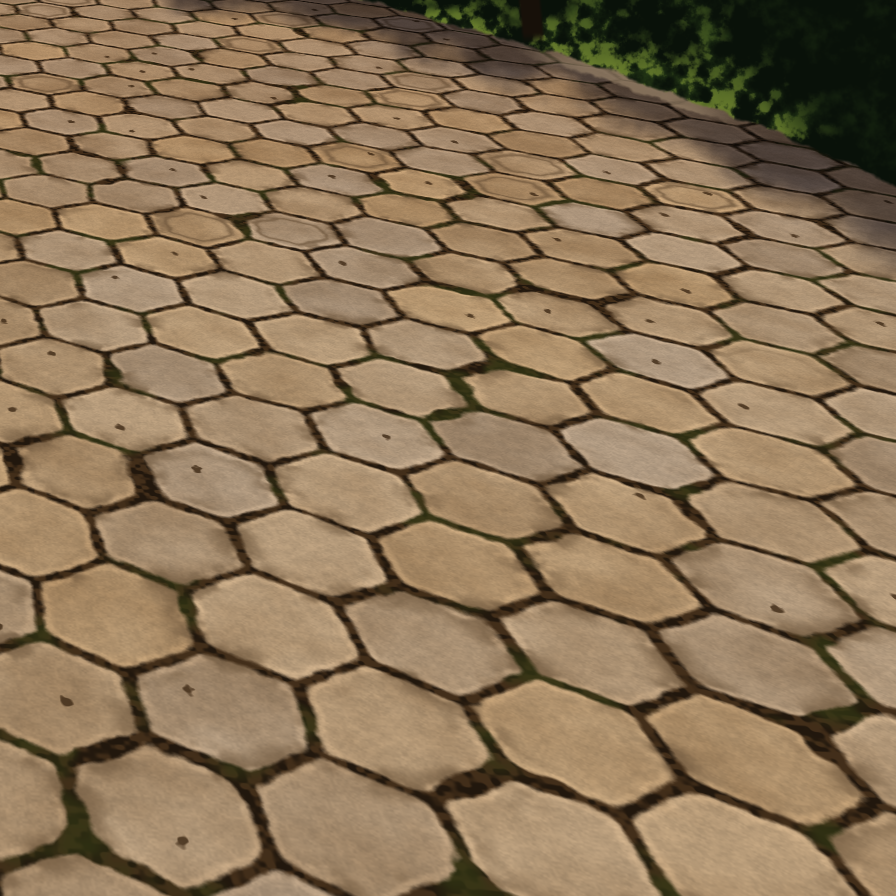
Write a WebGL 1 fragment shader that draws this texture.

```glsl
precision highp float;
// Worn hexagonal paving seen in perspective, with dark planting beyond its far edge.
// Each canvas point is projected back onto the ground plane, where a hexagon grid
// gives the joints; hashes and layered noise add tone, dirt, chips and weeds.

uniform vec2 u_resolution;

const vec3 SAND = vec3(0.71, 0.61, 0.49);
const vec3 CLAY = vec3(0.61, 0.505, 0.385);
const vec3 DIRT = vec3(0.42, 0.33, 0.23);
const vec3 JOINT = vec3(0.26, 0.18, 0.10);
const vec3 JOINT_DEEP = vec3(0.13, 0.09, 0.05);
const vec3 MOSS = vec3(0.20, 0.22, 0.08);
const vec3 HEDGE = vec3(0.035, 0.065, 0.035);
const vec3 LEAF = vec3(0.15, 0.23, 0.09);
const vec3 LEAF_SUN = vec3(0.42, 0.50, 0.18);

float hash(vec2 p) {
  return fract(sin(dot(p, vec2(127.1, 311.7))) * 43758.545);
}

float noise(vec2 p) {
  vec2 i = floor(p), f = fract(p);
  f = f * f * (3.0 - 2.0 * f);
  return mix(mix(hash(i), hash(i + vec2(1.0, 0.0)), f.x),
             mix(hash(i + vec2(0.0, 1.0)), hash(i + 1.0), f.x), f.y);
}

float fbm(vec2 p) {
  float sum = 0.0, amp = 0.5;
  for (int i = 0; i < 4; i++) {
    sum += amp * noise(p);
    p = mat2(1.6, 1.2, -1.2, 1.6) * p + 7.3;
    amp *= 0.5;
  }
  return sum / 0.9375;
}

// Canvas point to ground plane; neighbouring tile centres are one unit apart.
vec2 groundAt(vec2 uv) {
  vec2 along = vec2(0.1484, -0.0155) + 0.01 * uv;
  vec2 away = vec2(0.0625, 0.096) - 0.0683 * uv;
  vec2 r = uv - vec2(0.3854, 0.4531);
  float det = along.x * away.y - along.y * away.x;
  vec2 mn = vec2(r.x * away.y - r.y * away.x, along.x * r.y - along.y * r.x) / det;
  return vec2(mn.x + 0.5 * mn.y, 0.866 * mn.y);
}

// Offset from the nearest centre of the hexagon grid.
vec2 hexLocal(vec2 g) {
  vec2 period = vec2(1.0, 1.7320508);
  vec2 a = mod(g + 0.5 * period, period) - 0.5 * period;
  vec2 b = mod(g, period) - 0.5 * period;
  return dot(a, a) < dot(b, b) ? a : b;
}

float smoothMax(float a, float b, float k) {
  float h = max(k - abs(a - b), 0.0) / k;
  return max(a, b) + 0.25 * h * h * k;
}

// Inward distance to the hexagon outline, with rounded corners.
float hexEdge(vec2 p) {
  float s = smoothMax(abs(dot(p, vec2(0.5, 0.866))), abs(dot(p, vec2(0.5, -0.866))), 0.05);
  return 0.5 - smoothMax(abs(p.x), s, 0.05);
}

vec3 tileColor(vec2 g, vec2 id, float edge, float gap, float soft, float detail) {
  float tone = hash(id + 3.1);
  float stain = fbm(g * 2.3 + tone * 9.0);
  vec3 c = mix(CLAY, SAND, clamp(0.75 * tone + 1.5 * (stain - 0.36), 0.0, 1.0));
  c *= mix(vec3(1.03, 1.0, 0.93), vec3(0.97, 0.99, 1.04), hash(id + 8.7));
  c *= 1.0 + detail * (0.16 * (fbm(g * 17.0) - 0.5) + 0.09 * (noise(g * 60.0) - 0.5));
  // Dirt creeping in from the joints, and a pale worn rim.
  float grime = smoothstep(0.48, 0.72, fbm(g * 3.7 + 21.0));
  c = mix(c, DIRT, 0.65 * grime * (1.0 - smoothstep(gap, gap + 0.2, edge)));
  float rim = (edge - gap - 0.035) / (0.018 + soft);
  c *= 1.0 + 0.10 * exp(-rim * rim) * (1.0 - grime);
  // Some far tiles carry a worn inner ring, and a few hold a dark chip.
  float ring = (edge - 0.17 + 0.04 * (noise(g * 8.0) - 0.5)) / (0.016 + soft);
  float worn = step(0.92, hash(id + 5.3)) * smoothstep(2.0, 4.0, g.y);
  c = mix(c, DIRT, 0.6 * worn * exp(-ring * ring));
  vec2 spot = 0.5 * vec2(hash(id + 1.7), hash(id + 2.9)) - 0.25;
  float chip = length((hexLocal(g) - spot) * vec2(1.0, 0.7)) + 0.03 * (noise(g * 30.0) - 0.5);
  float chipped = step(0.72, hash(id + 6.1)) * (1.0 - smoothstep(0.018, 0.035 + soft, chip));
  return mix(c, JOINT, 0.85 * chipped);
}

vec3 paving(vec2 uv, vec2 px) {
  vec2 g = groundAt(uv);
  float footprint = length(groundAt(uv + vec2(0.0, px.y)) - g);
  float soft = 0.5 * footprint;
  float detail = 1.0 / (1.0 + 12.0 * footprint);
  vec2 warped = g + 0.07 * (vec2(noise(g * 1.7), noise(g * 1.7 + 40.0)) - 0.5);
  vec2 local = hexLocal(warped);
  vec2 id = floor((warped - local) * vec2(2.0, 1.1547) + 0.5);
  float edge = hexEdge(local) + 0.045 * (fbm(g * 11.0) - 0.5);
  float gap = 0.027 + 0.016 * hash(id) + 0.05 * smoothstep(0.62, 0.8, fbm(g * 1.3 + 13.0));
  vec3 joint = mix(JOINT_DEEP, JOINT, smoothstep(0.25, 0.7, noise(g * 23.0)));
  joint = mix(joint, MOSS, 0.7 * smoothstep(0.5, 0.72, fbm(g * 1.9 + 31.0)));
  vec3 tile = tileColor(g, id, edge, gap, soft, detail);
  vec3 c = mix(joint, tile, smoothstep(gap - 0.014 - soft, gap + 0.018 + soft, edge));
  return c * mix(vec3(1.0), vec3(0.95, 0.91, 0.88), smoothstep(0.6, 1.0, uv.y));
}

vec3 foliage(vec2 uv, float above) {
  float clump = fbm(uv * 24.0), leaves = fbm(uv * 75.0);
  float open = 1.0 - smoothstep(0.78, 0.92, uv.x - 0.8 * (0.08 - above));
  vec3 c = mix(HEDGE, LEAF, smoothstep(0.42, 0.75, 0.5 * (clump + leaves)) * (0.35 + 0.65 * open));
  float sun = smoothstep(0.46, 0.66, leaves) * exp(-14.0 * max(above, 0.0)) * open;
  c = mix(c, LEAF_SUN, sun * smoothstep(0.3, 0.6, clump));
  float trunk = 1.0 - smoothstep(0.009, 0.014, abs(uv.x - 0.594 + 0.1 * (uv.y - 0.97)));
  return mix(c, 0.7 * JOINT_DEEP, trunk * smoothstep(0.95, 0.965, uv.y));
}

void main() {
  vec2 uv = gl_FragCoord.xy / u_resolution;
  vec2 px = 1.0 / u_resolution;
  // Curved far edge of the paving.
  float t = uv.x - 0.39;
  float above = uv.y - (1.0 - 0.22 * t - 0.2 * t * t) + 0.012 * (fbm(uv * 45.0) - 0.5);
  // Dappled shade and a pale kerb along that edge.
  float reach = 0.03 + 0.05 * smoothstep(0.6, 0.9, uv.x);
  float shade = smoothstep(-reach - 0.02, -0.4 * reach, above + 0.07 * (fbm(uv * 13.0) - 0.5));
  vec3 color = paving(uv, px) * mix(vec3(1.0), vec3(0.48, 0.48, 0.54), shade);
  float kerb = smoothstep(-0.014, -0.009, above) * smoothstep(0.56, 0.66, uv.x)
             * (1.0 - smoothstep(0.76, 0.84, uv.x));
  color = mix(color, 0.85 * SAND, 0.7 * kerb);
  color = mix(color, foliage(uv, above), smoothstep(-px.y, 0.003 + px.y, above));
  gl_FragColor = vec4(color, 1.0);
}
```
